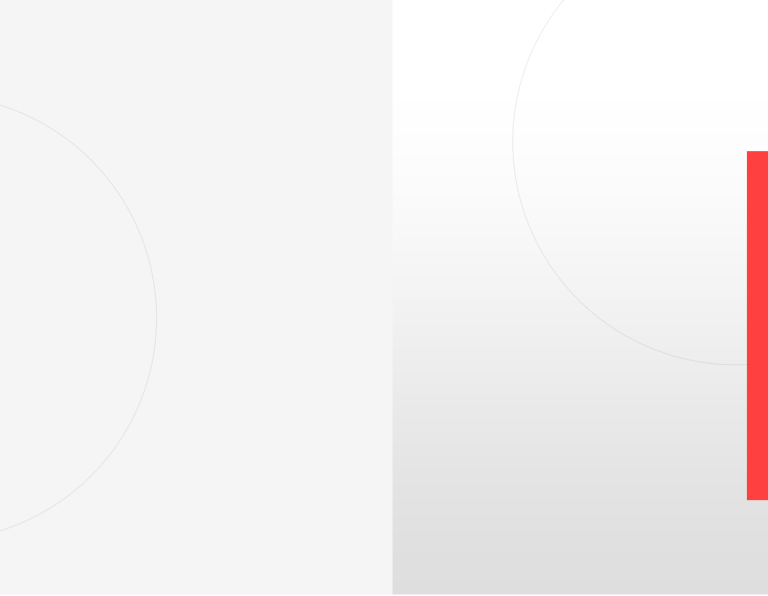
A Shadertoy shader for this background:

```glsl
// Pale split background: flat left panel, graded right panel, two thin rings and a red bar.

// Lengths are in canvas heights, with the origin at the lower left.
const vec3 PANEL_COLOR = vec3(0.961);
const vec3 GRADIENT_TOP = vec3(1.0);
const vec3 GRADIENT_BOTTOM = vec3(0.868);
const vec3 BAR_COLOR = vec3(1.0, 0.25, 0.25);
const vec3 MARGIN_COLOR = vec3(1.0);

const float DIVIDER_X = 0.6586;
const float GRADIENT_HIGH = 0.90;
const float GRADIENT_LOW = -0.08;
const float MARGIN_HEIGHT = 0.0025;

const vec2 LEFT_RING = vec2(-0.1115, 0.4665);
const vec2 RIGHT_RING = vec2(1.2345, 0.7621);
const float RING_RADIUS = 0.3742;
const float RING_WIDTH = 0.0018;
const float RING_SHADE = 0.065;

const float BAR_LEFT = 1.2532;
const float BAR_BOTTOM = 0.1608;
const float BAR_TOP = 0.7464;

// Pixel coverage of the side where the signed distance is positive.
float coverage(float signedDistance, float pixel) {
    return clamp(signedDistance / pixel + 0.5, 0.0, 1.0);
}

// Coverage of a thin circle, correct even below one pixel in width.
float ring(vec2 p, vec2 center, float pixel) {
    float d = length(p - center) - RING_RADIUS;
    float halfWidth = 0.5 * RING_WIDTH;
    return coverage(d + halfWidth, pixel) - coverage(d - halfWidth, pixel);
}

void mainImage(out vec4 fragColor, in vec2 fragCoord) {
    vec2 p = fragCoord / iResolution.y;
    float pixel = 1.0 / iResolution.y;

    // Flat and graded panels
    float fade = 1.0 - smoothstep(GRADIENT_LOW, GRADIENT_HIGH, p.y);
    vec3 graded = mix(GRADIENT_TOP, GRADIENT_BOTTOM, fade);
    vec3 color = mix(PANEL_COLOR, graded, coverage(p.x - DIVIDER_X, pixel));

    // Faint rings
    float rings = max(ring(p, LEFT_RING, pixel), ring(p, RIGHT_RING, pixel));
    color *= 1.0 - RING_SHADE * rings;

    // Red bar on the right edge
    float bar = coverage(p.x - BAR_LEFT, pixel)
              * coverage(p.y - BAR_BOTTOM, pixel)
              * coverage(BAR_TOP - p.y, pixel);
    color = mix(color, BAR_COLOR, bar);

    // Thin white margin along the bottom
    color = mix(color, MARGIN_COLOR, coverage(MARGIN_HEIGHT - p.y, pixel));

    fragColor = vec4(color, 1.0);
}
```
